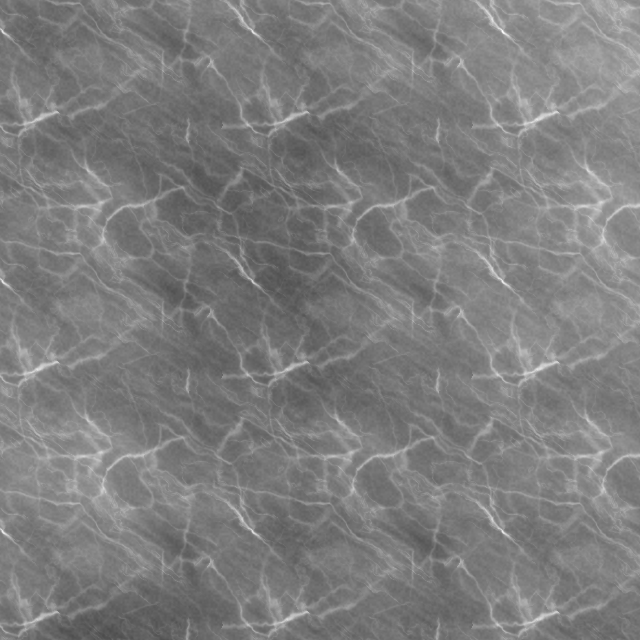
Reproduce this texture procedurally as a Shadertoy shader.

```glsl
// Grey marble: a repeating tile of pale, slanted veins over cloudy stone, under uneven light.
// Veins are warped Voronoi borders and ridged noise on integer-skewed lattices, so that
// every layer leans down to the right and still repeats seamlessly with the tile.

const float TILES = 2.56;                     // tile repeats per canvas height
const mat2 BROAD  = mat2(2, 2, -1, 3);        // integer lattices: columns are the tile axes
const mat2 STEEP  = mat2(2, 4, -3, 2);
const mat2 FINE   = mat2(4, 4, -2, 6);
const mat2 STREAK = mat2(2, 8, -2, 12);
const mat2 SQUARE = mat2(3, 0, 0, 3);

// Integer hash, two values in 0..1
vec2 hash2(vec2 cell, float seed) {
    uvec2 v = uvec2(ivec2(cell) + ivec2(int(seed) * 131, int(seed) * 57));
    v = v * 1664525u + 1013904223u;
    v.x += v.y * 1664525u;
    v.y += v.x * 1664525u;
    v ^= v >> 16u;
    v.x += v.y * 1664525u;
    v.y += v.x * 1664525u;
    v ^= v >> 16u;
    return vec2(v & 65535u) / 65535.0;
}

// Cell name that is the same in every repeat of the tile
vec2 wrapCell(vec2 cell, mat2 m) {
    mat2 adjugate = mat2(m[1][1], -m[0][1], -m[1][0], m[0][0]);
    return floor(mod(floor(adjugate * cell + 0.5) + 0.5, abs(determinant(m))));
}

// Tiling value noise, two channels
vec2 noise2(vec2 p, mat2 m, float seed) {
    vec2 q = m * p, i = floor(q), f = q - i;
    f = f * f * (3.0 - 2.0 * f);
    vec2 a = hash2(wrapCell(i, m), seed);
    vec2 b = hash2(wrapCell(i + vec2(1, 0), m), seed);
    vec2 c = hash2(wrapCell(i + vec2(0, 1), m), seed);
    vec2 d = hash2(wrapCell(i + vec2(1, 1), m), seed);
    return mix(mix(a, b, f.x), mix(c, d, f.x), f.y);
}

vec2 fbm2(vec2 p, mat2 m, float seed) {
    vec2 sum = vec2(0.0);
    float amplitude = 0.5;
    for (int k = 0; k < 5; k++) {
        sum += amplitude * noise2(p, m, seed + float(k));
        m *= 2.0;
        amplitude *= 0.55;
    }
    return sum / 1.055;
}

// Voronoi borders, each with its own random strength and a soft halo
float veins(vec2 p, mat2 m, float width, float seed) {
    vec2 q = m * p, base = floor(q), nearest = vec2(0.0), own = vec2(0.0);
    float best = 9.0;
    for (int y = -1; y <= 1; y++)
    for (int x = -1; x <= 1; x++) {
        vec2 cell = base + vec2(x, y), id = wrapCell(cell, m);
        vec2 r = cell + 0.1 + 0.8 * hash2(id, seed) - q;
        if (dot(r, r) < best) { best = dot(r, r); nearest = r; own = id; }
    }
    float vein = 0.0;
    for (int y = -2; y <= 2; y++)
    for (int x = -2; x <= 2; x++) {
        vec2 cell = base + vec2(x, y), id = wrapCell(cell, m);
        vec2 r = cell + 0.1 + 0.8 * hash2(id, seed) - q, gap = r - nearest;
        if (dot(gap, gap) < 1e-4) continue;
        float d = dot(0.5 * (r + nearest), normalize(gap)) / width;
        float strength = hash2(own + id, seed + 7.0).x;
        vein = max(vein, strength * (0.78 * exp(-d * d) + 0.22 * exp(-0.35 * d)));
    }
    return vein;
}

// Thin filaments along the middle level of a noise
float filaments(vec2 p, mat2 m, float sharpness, float seed) {
    return exp(-sharpness * abs(fbm2(p, m, seed).x - 0.5));
}

float pool(vec2 uv, vec2 centre, float radius) {
    vec2 d = (uv - centre) / radius;
    return exp(-dot(d, d));
}

// Broad light that does not repeat with the tile
float lighting(vec2 uv) {
    float light = 0.465;
    light += 0.12 * pool(uv, vec2(1.0, 0.92), 0.33) + 0.06 * pool(uv, vec2(1.0, 0.45), 0.3);
    light += 0.08 * pool(uv, vec2(0.08, 0.27), 0.2) + 0.03 * pool(uv, vec2(0.0, 0.6), 0.2);
    light -= 0.07 * pool(uv, vec2(0.42, 0.5), 0.2) + 0.04 * pool(uv, vec2(0.33, 0.7), 0.2);
    light -= 0.08 * pool(uv, vec2(0.22, 0.0), 0.17) + 0.03 * pool(uv, vec2(0.72, 0.72), 0.15);
    return light + 0.05 * (noise2(uv, SQUARE * 2.0, 40.0).x - 0.5);
}

void mainImage(out vec4 fragColor, in vec2 fragCoord) {
    vec2 uv = fragCoord / iResolution.y;
    vec2 p = uv * TILES;
    vec2 warped = p + 0.16 * (fbm2(p, SQUARE, 1.0) - 0.5) + 0.045 * (fbm2(p, SQUARE * 4.0, 9.0) - 0.5);

    // Cloudy stone
    vec2 cloud = fbm2(warped, FINE, 15.0);
    float grey = lighting(uv) + 0.19 * (cloud.x - 0.5);
    grey += 0.05 * (noise2(p, STREAK * 4.0, 22.0).x - 0.5);

    // Veins fade in and out along their length
    vec2 fade = 0.3 + 0.9 * smoothstep(0.2, 0.8, noise2(p, SQUARE * 2.0, 25.0));
    grey += 0.27 * fade.x * veins(warped, BROAD, 0.022, 3.0);
    grey += 0.20 * fade.y * veins(warped, STEEP, 0.028, 5.0);
    grey += 0.11 * fade.x * veins(warped + 0.02 * cloud, FINE, 0.045, 8.0);
    float wisps = smoothstep(0.42, 0.7, cloud.y);
    grey += 0.11 * wisps * filaments(warped, STREAK, 32.0, 30.0);
    grey += 0.07 * fade.y * filaments(warped, FINE, 45.0, 34.0);

    // Fine grain
    grey += 0.045 * (noise2(uv, mat2(290, 0, 0, 290), 50.0).x - 0.5);
    fragColor = vec4(vec3(clamp(grey - 0.025, 0.0, 1.0)), 1.0);
}
```
